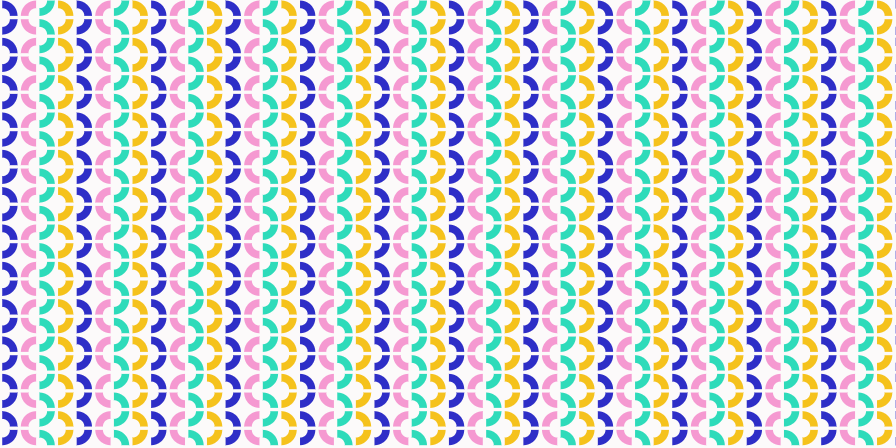
Write a Shadertoy shader that draws this pattern.

```glsl
// Columns of thick quarter-ring arcs in blue, pink, teal and yellow on white.

#define CELLS vec2(24.07, 24.0)   // cells per canvas height, along x and y
#define SHIFT vec2(-0.03, 0.06)   // offset of the grid, in cells
#define GAP 0.18                  // white gap between cells
#define OUTER 0.82                // outer radius of an arc
#define INNER 0.41                // inner radius of an arc
#define PAPER vec3(0.99, 0.98, 0.98)
#define BLUE vec3(0.18, 0.18, 0.78)
#define PINK vec3(0.96, 0.60, 0.82)
#define TEAL vec3(0.18, 0.86, 0.73)
#define YELLOW vec3(0.96, 0.76, 0.11)

// Signed distance to a quarter ring in the positive quadrant
float quarterRing(vec2 p) {
    float ring = abs(length(p) - 0.5 * (OUTER + INNER)) - 0.5 * (OUTER - INNER);
    return max(ring, -min(p.x, p.y));
}

vec3 columnColor(float column) {
    if (column < 0.5) return BLUE;
    if (column < 1.5) return PINK;
    if (column < 2.5) return TEAL;
    return YELLOW;
}

void mainImage(out vec4 fragColor, in vec2 fragCoord) {
    // Grid with y running down from the top edge
    vec2 uv = fragCoord / iResolution.y;
    vec2 grid = vec2(uv.x, 1.0 - uv.y) * CELLS + SHIFT;
    vec2 cell = floor(grid);
    vec2 local = fract(grid);
    float column = mod(cell.x, 4.0);

    // Pink opens to the right; teal is staggered by half a repeat
    bool isPink = column == 1.0;
    bool isTeal = column == 2.0;
    bool isUpper = mod(cell.y, 2.0) < 0.5;
    if (isPink) local.x = 1.0 - local.x;
    if (isUpper != isTeal) local.y = 1.0 - local.y;

    // Arc with edges smoothed over one pixel
    float pixel = CELLS.y / iResolution.y;
    float dist = quarterRing(local - 0.5 * GAP);
    float cover = clamp(0.5 - dist / pixel, 0.0, 1.0);
    fragColor = vec4(mix(PAPER, columnColor(column), cover), 1.0);
}
```
